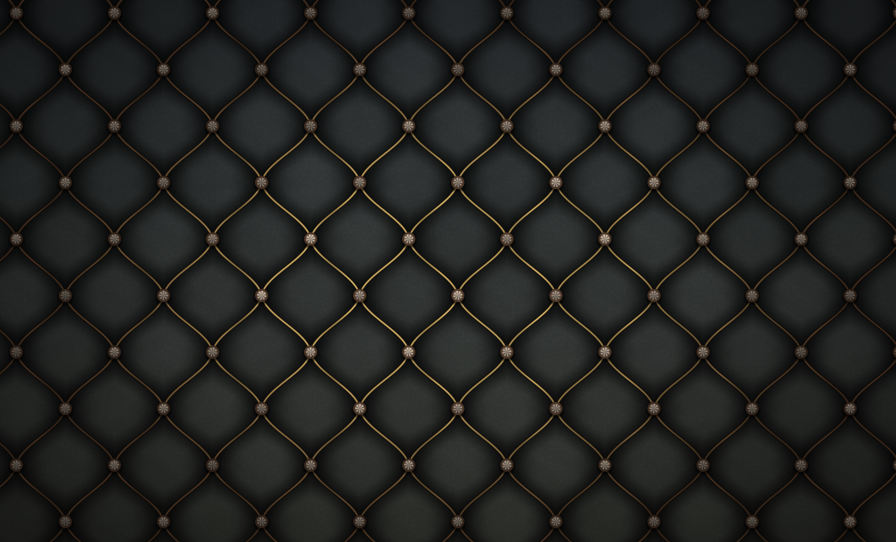
Give the GLSL for this pattern, as a Shadertoy shader.

```glsl
// Dark tufted leather in an ogee lattice, with gold piping and faceted studs.

const float PI = 3.14159265;
const vec2 PERIOD = vec2(0.1810, 0.2086);     // lattice step, in canvas heights
const vec2 ORIGIN = vec2(0.0302, 0.9763);     // centre of one stud
const float CURVE = 0.78;                     // 0 = straight diamond, 1 = full cosine ogee
const float PIPE_HALF_WIDTH = 0.0019;
const float GROOVE_WIDTH = 0.0050;
const float STUD_RADIUS = 0.0122;
const float FOLD_WIDTH = 0.036;
const float GRAIN_SCALE = 170.0;
const float GRAIN_DEPTH = 0.09;
const vec3 LEATHER_TOP = vec3(0.188, 0.206, 0.216);
const vec3 LEATHER_LOW = vec3(0.203, 0.213, 0.193);
const vec3 GROOVE = vec3(0.035, 0.032, 0.026);
const vec3 GOLD = vec3(0.84, 0.70, 0.40);
const vec3 BRONZE = vec3(0.30, 0.205, 0.135);
const vec3 STUD_RIM = vec3(0.30, 0.21, 0.15);
const vec3 STUD_FACE = vec3(0.70, 0.63, 0.56);

float hash(vec2 p) {
    return fract(sin(dot(p, vec2(127.1, 311.7))) * 43758.55);
}

// Distance to the nearest scattered point, for leather pores
float cellular(vec2 p) {
    vec2 base = floor(p);
    float nearest = 2.0;
    for (int j = -1; j <= 1; j++)
    for (int i = -1; i <= 1; i++) {
        vec2 cell = base + vec2(i, j);
        vec2 point = cell + vec2(hash(cell), hash(cell + 37.2));
        nearest = min(nearest, length(p - point));
    }
    return nearest;
}

// Offset to the nearest integer lattice point
vec2 centred(vec2 p) {
    return fract(p + 0.5) - 0.5;
}

// Half width of a pad at height y: 0 at integers, 0.5 at half integers
float ogee(float y) {
    float straight = abs(fract(y + 0.5) - 0.5);
    return mix(straight, 0.25 - 0.25 * cos(2.0 * PI * y), CURVE);
}

void mainImage(out vec4 fragColor, in vec2 fragCoord) {
    float pixel = 1.0 / iResolution.y;
    vec2 uv = fragCoord * pixel;
    vec2 screen = fragCoord / iResolution.xy;
    vec2 q = (uv - ORIGIN) / PERIOD;

    // Pipe distance, corrected for the slope of the curve
    float halfWidth = ogee(q.y);
    float across = abs(centred(q).x);
    float slope = (ogee(q.y + 0.01) - ogee(q.y - 0.01)) / 0.02 * PERIOD.x / PERIOD.y;
    float pipe = abs(across - halfWidth) * PERIOD.x / sqrt(1.0 + slope * slope);

    // Pad that holds this point, and its local position
    vec2 shift = across < halfWidth ? vec2(0.0, 0.5) : vec2(0.5, 0.0);
    vec2 local = centred(q - shift);
    vec2 padId = floor(q - shift + 0.5) + shift;

    // Nearest stud of the two interleaved lattices
    vec2 studA = centred(q) * PERIOD;
    vec2 studB = centred(q - 0.5) * PERIOD;
    vec2 stud = dot(studA, studA) < dot(studB, studB) ? studA : studB;
    vec2 studId = floor((uv - stud - ORIGIN) / PERIOD * 2.0 + 0.5);
    float studDist = length(stud);

    // Room light: a wide falloff on leather, a tighter pool on metal
    vec2 fromCentre = screen - vec2(0.5, 0.48);
    float room = 1.0 - 0.50 * smoothstep(0.18, 0.72, length(fromCentre * vec2(1.0, 0.90)));
    float pool = 1.0 - smoothstep(0.12, 0.50, length(fromCentre * vec2(1.05, 0.95)));

    // Padded leather
    float puff = smoothstep(-0.012, FOLD_WIDTH, pipe);
    float tuck = smoothstep(0.0, 0.065, studDist);
    float sheen = 1.0 - 0.7 * dot(local, local) + 0.10 * local.x + 0.10 * local.y;
    float pores = cellular(uv * GRAIN_SCALE) - 0.5;
    float crease = sin(uv.x * 61.0 + 2.0 * sin(uv.y * 43.0)) * sin(uv.y * 57.0 + uv.x * 21.0);
    float wear = 1.0 + 0.10 * (hash(padId) - 0.5) + 0.025 * crease;
    float shade = mix(0.30, 1.0, puff) * mix(0.50, 1.0, tuck) * sheen;
    vec3 color = mix(LEATHER_LOW, LEATHER_TOP, screen.y);
    color *= shade * room * wear * (1.0 + GRAIN_DEPTH * pores);

    // Groove and metal piping
    float groove = 1.0 - smoothstep(PIPE_HALF_WIDTH, GROOVE_WIDTH, pipe);
    color = mix(color, GROOVE, 0.80 * groove);
    float glint = 0.88 + 0.12 * sin(uv.x * 39.0 + 1.7 * sin(uv.y * 31.0));
    vec3 metal = mix(BRONZE * (0.55 + 0.45 * room), GOLD, pool) * glint;
    metal *= 1.0 - 0.35 * smoothstep(0.0, PIPE_HALF_WIDTH, pipe);
    float pipeMask = 1.0 - smoothstep(-0.6 * pixel, 0.6 * pixel, pipe - PIPE_HALF_WIDTH);
    color = mix(color, metal, pipeMask);

    // Stud: cast shadow, dark rim, faceted face
    float below = length(stud + vec2(0.0, 0.003));
    color *= mix(0.35, 1.0, smoothstep(STUD_RADIUS * 0.85, STUD_RADIUS * 1.5, below));
    float radius = studDist / STUD_RADIUS;
    float turn = 6.2 * hash(studId);
    float facets = sin(8.0 * atan(stud.y, stud.x + 1e-5) + turn) * smoothstep(0.1, 0.5, radius);
    vec3 face = STUD_FACE * (0.80 + 0.22 * facets + 0.25 * stud.y / STUD_RADIUS);
    face *= 0.85 + 0.3 * hash(studId + 9.0);
    vec3 studColor = mix(face, STUD_RIM, smoothstep(0.55, 0.85, radius));
    studColor *= mix(0.60, 1.0, pool) * mix(0.7, 1.0, room);
    float studMask = 1.0 - smoothstep(-0.7 * pixel, 0.7 * pixel, studDist - STUD_RADIUS);
    color = mix(color, studColor, studMask);

    fragColor = vec4(color, 1.0);
}
```
